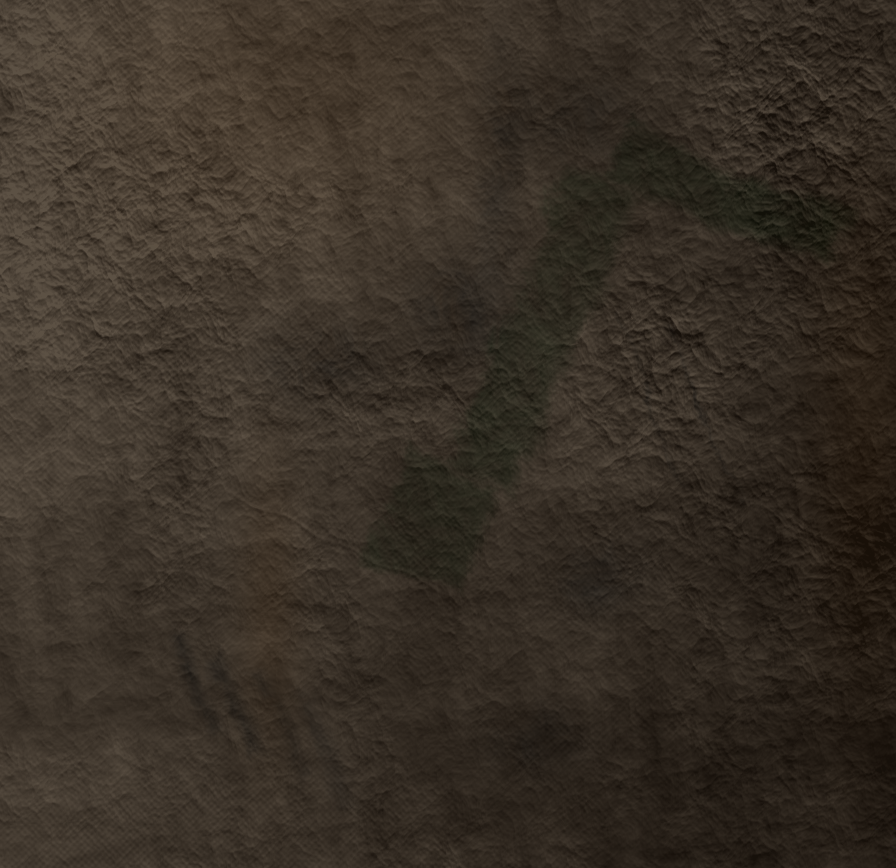
Write a Shadertoy shader that draws this texture.

```glsl
// Dim, weathered plaster on canvas with a faded green bent brush stroke.
// Layered sines stain it; cellular relief, lit from above, gives the
// crumbs and ridges, and a fine weave covers the whole surface.

vec2 hash2(vec2 p) {
    vec3 q = fract(p.xyx * vec3(0.1031, 0.1030, 0.0973));
    q += dot(q, q.yzx + 33.33);
    return fract((q.xx + q.yz) * q.zy);
}

// Squared distance to the nearest scattered cell centre
float cells(vec2 p) {
    vec2 id = floor(p), f = fract(p);
    float d = 2.0;
    for (int i = 0; i < 9; i++) {
        vec2 o = vec2(i % 3, i / 3) - 1.0;
        vec2 r = o + hash2(id + o + 50.0) - f;
        d = min(d, dot(r, r));
    }
    return d;
}

// Layered, warped sines, roughly -0.7 to 0.7
float stains(vec2 p) {
    float sum = 0.0, amp = 0.5;
    for (int i = 0; i < 6; i++) {
        p = mat2(0.8, 0.6, -0.6, 0.8) * p * 1.75 + 1.3;
        p += 0.7 * sin(p.yx * 1.3);
        sum += amp * sin(p.x) * sin(p.y);
        amp *= 0.68;
    }
    return sum;
}

float blob(vec2 p, vec2 centre, vec2 radius) {
    vec2 q = (p - centre) / radius;
    return exp(-dot(q, q));
}

// Soft flat-ended stroke from a to b
float brush(vec2 p, vec2 a, vec2 b, float halfWidth, float soft) {
    vec2 axis = normalize(b - a), q = p - 0.5 * (a + b);
    vec2 d = abs(vec2(dot(q, axis), dot(q, vec2(-axis.y, axis.x))));
    d -= vec2(0.5 * length(b - a), halfWidth);
    float dist = length(max(d, 0.0)) + min(max(d.x, d.y), 0.0);
    return 1.0 - smoothstep(-soft, soft, dist);
}

// Crumbly surface height with two raised paint edges
float relief(vec2 p) {
    vec2 w = p + 0.003 * sin(p.yx * 83.0 + 2.0 * sin(p * 47.0));
    vec2 edge = p + 0.003 * sin(p.yx * 90.0);
    float h = 0.009 * brush(edge, vec2(0.27, 0.43), vec2(0.52, 0.315), 0.001, 0.004);
    h += 0.008 * brush(edge, vec2(0.575, 0.44), vec2(0.535, 0.335), 0.001, 0.004);
    float scale = 40.0;
    for (int i = 0; i < 4; i++) {
        h += (i == 0 ? 0.6 : 0.9) * cells(w * scale + float(i) * 7.3) / scale;
        w = mat2(0.8, 0.6, -0.6, 0.8) * w;
        scale *= 1.85;
    }
    return h;
}

void mainImage(out vec4 fragColor, in vec2 fragCoord) {
    vec2 p = fragCoord / iResolution.y;
    float broad = stains(p * 2.2 + 4.0), fine = stains(p * 9.0 + 1.7), grit = stains(p * 31.0 + 5.0);
    vec2 w = p + 0.016 * vec2(fine, stains(p * 8.0 + 9.0)) + 0.007 * vec2(grit, -grit);

    // Broad light falling off to the right and the bottom
    float tone = 0.61 - 0.30 * p.x + 0.13 * (p.y - 0.5) + 0.10 * broad + 0.14 * fine;
    tone += 0.15 * blob(p, vec2(0.73, 0.60), vec2(0.12, 0.18));
    tone += 0.14 * blob(p, vec2(0.06, 0.75), vec2(0.12, 0.25));
    tone += 0.12 * blob(p, vec2(0.36, 0.82), vec2(0.18, 0.17));
    tone -= 0.10 * blob(p, vec2(1.02, 0.30), vec2(0.14, 0.40));
    tone -= 0.10 * blob(p, vec2(0.70, 0.10), vec2(0.30, 0.18));
    tone = 0.46 + 1.3 * (tone - 0.42) + 0.13 * grit;

    // Dark smudges, slanted strokes and scratches
    float smudge = blob(w, vec2(0.53, 0.64), vec2(0.05, 0.06))
        + blob(w, vec2(0.37, 0.58), vec2(0.06, 0.04))
        + 0.7 * blob(w, vec2(0.66, 0.86), vec2(0.07, 0.05))
        + 0.7 * blob(w, vec2(0.58, 0.82), vec2(0.02, 0.13))
        + 0.7 * blob(w, vec2(0.69, 0.34), vec2(0.06, 0.04))
        + 0.6 * blob(w, vec2(0.62, 0.15), vec2(0.06, 0.03));
    for (int i = 0; i < 4; i++) {
        float k = float(i);
        vec2 top = vec2(0.20 + 0.052 * k, 0.27 - 0.022 * k);
        smudge += (0.9 - 0.15 * k) * brush(w, top, top + vec2(0.045, -0.12), 0.008, 0.011);
        top = vec2(0.70 + 0.035 * k, 0.64 - 0.05 * mod(k * 1.7, 3.0));
        smudge += 0.7 * brush(w, top, top + vec2(0.05, -0.11), 0.001, 0.005);
    }
    smudge *= clamp(0.85 + 0.6 * fine + 0.7 * grit, 0.0, 1.5);
    tone -= 0.34 * smudge;

    // Bent green stroke with a broad foot
    float green = brush(w, vec2(0.97, 0.725), vec2(0.71, 0.825), 0.036, 0.010);
    green = max(green, brush(w, vec2(0.69, 0.79), vec2(0.555, 0.445), 0.042, 0.012));
    green = max(green, brush(w, vec2(0.468, 0.335), vec2(0.525, 0.455), 0.059, 0.008));
    green *= clamp(0.85 + 0.35 * fine + 0.35 * grit, 0.0, 1.2);
    tone -= 0.24 * green;

    // Relief is rough in patches and smooth elsewhere
    float rough = 0.55 + 0.4 * smoothstep(-0.1, 0.4, stains(p * 3.5 + 6.0))
        + 0.8 * blob(p, vec2(0.91, 0.87), vec2(0.11, 0.10))
        + 0.8 * blob(p, vec2(0.76, 0.57), vec2(0.10, 0.13))
        + 0.5 * blob(p, vec2(0.47, 0.54), vec2(0.14, 0.06))
        + 0.4 * blob(p, vec2(0.12, 0.78), vec2(0.20, 0.20));
    rough *= 0.6 + 0.4 * smoothstep(0.05, 0.45, p.y);
    float slope = (relief(p) - relief(p + vec2(0.0006, 0.0026))) / 0.0027;
    tone += 0.175 * rough * clamp(slope, -2.5, 2.0);
    tone -= 0.16 * rough * smoothstep(0.3, 0.65, cells(w * vec2(62.0, 46.0)));

    // Canvas weave
    vec2 thread = p * 780.0 + 0.8 * sin(p.yx * 40.0);
    tone += 0.075 * (0.7 + broad) * sin(thread.x) * sin(thread.y);

    // Umber ramp with green, slate and rust tints
    vec3 color = mix(vec3(0.125, 0.098, 0.072), vec3(0.32, 0.28, 0.235), clamp(tone, -0.2, 1.2));
    float rust = blob(p, vec2(0.31, 0.30), vec2(0.035, 0.16))
        + blob(p, vec2(0.32, 0.90), vec2(0.25, 0.20)) + blob(p, vec2(1.0, 0.50), vec2(0.07, 0.30));
    color += vec3(-0.020, 0.003, -0.006) * green + vec3(-0.014, -0.003, 0.006) * smudge;
    color += vec3(0.012, 0.0, -0.011) * rust;
    fragColor = vec4(color, 1.0);
}
```
